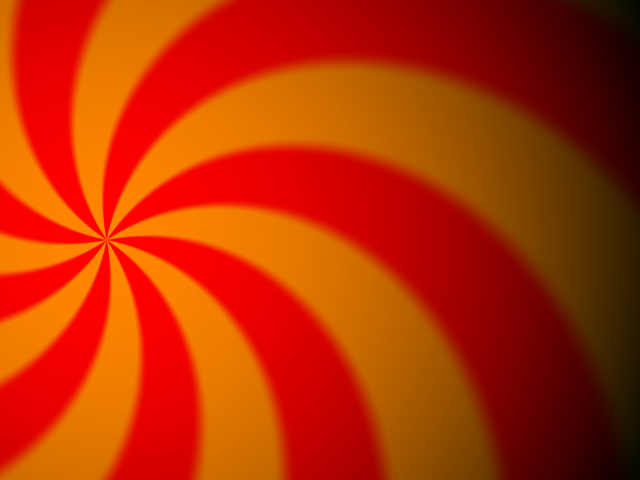
This background is drawn by a Shadertoy shader. Its source:

```glsl
// A soft-edged pinwheel of curved red and orange arms around an off-centre hub.
// Polar angle plus a twist that grows with radius gives the spiral phase;
// a quadratic falloff from the hub darkens the far side.

const vec3 RED = vec3(1.0, 0.0, 0.0);
const vec3 ORANGE = vec3(1.0, 0.52, 0.0);
const vec2 HUB = vec2(1.0 / 6.0, 0.5);        // fraction of the canvas
const float ARMS = 8.0;
const float TWIST = 9.45;                     // phase per canvas height
const float SOFTNESS = 0.4;
const vec3 FALLOFF = vec3(0.67, 0.64, 0.66);  // red fades slightly sooner

// Coverage of the spiral arms: 1 inside an arm, 0 in the gap.
float spiralArms(vec2 p, float arms, float twist, float softness) {
    float phase = arms * atan(p.y, p.x) + twist * length(p);
    return smoothstep(-softness, softness, cos(phase));
}

// Light that dims with the squared distance from the hub.
vec3 hubLight(vec2 p, vec3 falloff) {
    return max(1.0 - falloff * dot(p, p), 0.0);
}

void mainImage(out vec4 fragColor, in vec2 fragCoord) {
    // Position relative to the hub, in canvas heights
    vec2 p = (fragCoord - HUB * iResolution.xy) / iResolution.y;

    // Widen the edges where the arms become thinner than a pixel
    float pixelPhase = ARMS / (max(length(p), 0.001) * iResolution.y);
    float softness = max(SOFTNESS, 0.7 * pixelPhase);

    float arm = spiralArms(p, ARMS, TWIST, softness);
    vec3 color = mix(ORANGE, RED, arm) * hubLight(p, FALLOFF);
    fragColor = vec4(color, 1.0);
}
```
